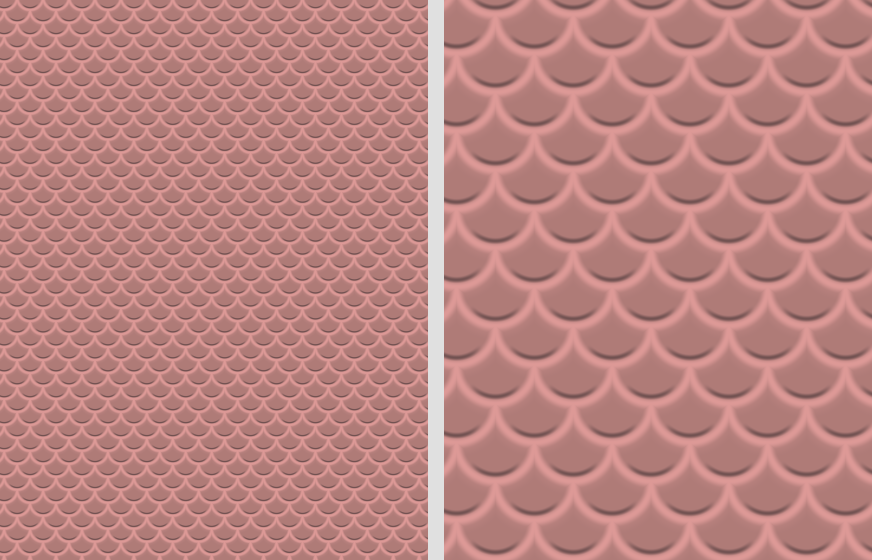
Left, the full canvas; right, a detail of the centre.
Reproduce this pattern procedurally as a WebGL 2 fragment shader.

```glsl
#version 300 es
precision highp float;
// Overlapping fish scales: staggered rows of half circles, 16.5 across and
// two rows per column width. Each scale has a soft raised pink rim, a thin
// shadow inside its lower edge and a faint glow below the scales above it.

uniform vec2 u_resolution;
out vec4 fragColor;

// Vector from the centre of the nearest scale in a row; odd rows shift by half.
vec2 fromCentre(vec2 p, float row) {
    float x = p.x - 0.161 - 0.5 * mod(row, 2.0);
    return vec2(fract(x + 0.5) - 0.5, p.y - 12.706 - 0.5 * row);
}

void main() {
    // One unit is the width of a scale
    vec2 p = gl_FragCoord.xy / u_resolution.x * 16.5;
    float pixel = 16.5 / u_resolution.x;

    // Each strip holds the lower half discs of exactly one row
    float row = ceil((p.y - 12.706) * 2.0);
    vec2 q = fromCentre(p, row);
    float own = length(q) - 0.5;
    float above = length(fromCentre(p, row + 1.0)) - 0.5;

    // Flat face, lit softly where it emerges from under its neighbours
    vec3 faceColor = vec3(0.685, 0.482, 0.468);
    vec3 rimColor = vec3(0.865, 0.60, 0.59);
    float outer = own > 0.0 ? min(own, above) : above;
    float glow = 1.0 - smoothstep(0.03, 0.2, outer);
    vec3 color = mix(faceColor, rimColor, 0.22 * glow);

    // Rounded rim along the arcs
    float edge = min(abs(own), abs(above));
    float rim = 1.0 - smoothstep(0.005, max(0.1, 1.5 * pixel), edge);
    color = mix(color, rimColor, rim);

    // Thin shadow inside the rim, strongest at the bottom of the scale
    float facingDown = smoothstep(0.6, 1.0, -q.y / max(length(q), 0.001));
    float shadow = 1.0 - smoothstep(0.0, max(0.05, 1.2 * pixel), abs(own + 0.09));
    color = mix(color, vec3(0.40, 0.29, 0.29), 0.85 * shadow * facingDown);

    fragColor = vec4(color, 1.0);
}
```
